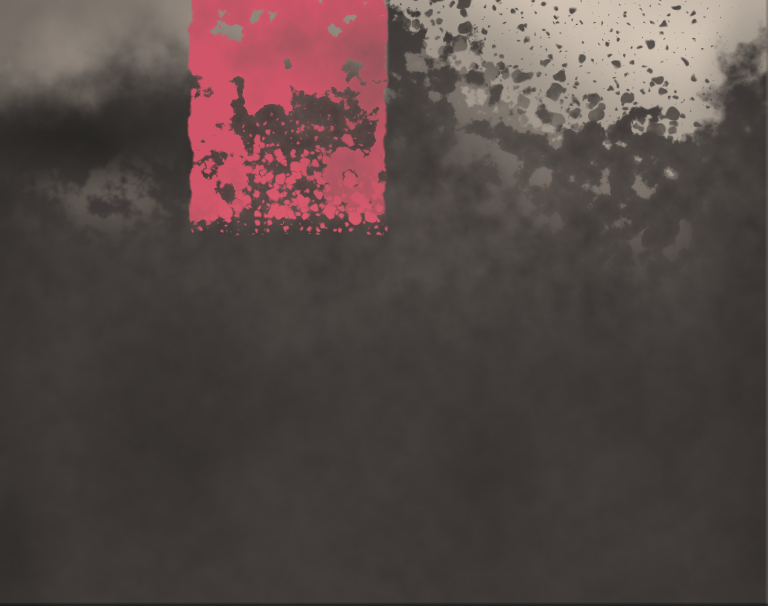
Give the GLSL for this background, as a WebGL 1 fragment shader.

```glsl
precision highp float;
// A weathered charcoal wall: pale plaster shows through along the top, and a
// flaking rose panel hangs from the upper edge. Layered value noise makes the
// stains and torn edges; jittered cells of round drops make the splatter.

uniform vec2 u_resolution;

#define CHARCOAL vec3(0.240, 0.222, 0.213)
#define SOOT vec3(0.150, 0.142, 0.133)
#define STONE vec3(0.42, 0.388, 0.362)
#define PLASTER vec3(0.78, 0.73, 0.675)
#define ROSE vec3(0.82, 0.335, 0.41)
#define WINE vec3(0.57, 0.33, 0.355)
#define BARE vec3(0.40, 0.31, 0.30)
#define PANEL_MIN vec2(0.248, 0.612)
#define PANEL_MAX vec2(0.502, 1.02)
#define DROP_SCALE 36.0

float hash(vec2 p) {
  vec3 q = fract(vec3(p.xyx) * 0.1031);
  q += dot(q, q.yzx + 33.33);
  return fract((q.x + q.y) * q.z);
}

float noise(vec2 p) {
  vec2 i = floor(p), f = fract(p);
  f = f * f * (3.0 - 2.0 * f);
  return mix(mix(hash(i), hash(i + vec2(1.0, 0.0)), f.x),
             mix(hash(i + vec2(0.0, 1.0)), hash(i + 1.0), f.x), f.y);
}

// Layered noise, centred on zero
float fbm(vec2 p) {
  float sum = 0.0, amp = 0.5;
  for (int i = 0; i < 5; i++) {
    sum += amp * (noise(p) - 0.5);
    p = mat2(1.6, 1.2, -1.2, 1.6) * p + 7.3;
    amp *= 0.5;
  }
  return sum;
}

// Soft oval bump of the given centre and radii
float blob(vec2 p, vec2 centre, vec2 radii) {
  vec2 d = (p - centre) / radii;
  return exp(-dot(d, d));
}

// Coverage of scattered round drops; small sizes leave only the largest drops
float drops(vec2 p, float scale, float size) {
  vec2 q = p * scale;
  q += 0.35 * vec2(noise(q * 2.3), noise(q * 2.3 + 19.0));
  vec2 cell = floor(q);
  float inside = -1.0;
  for (int y = -1; y <= 1; y++) {
    for (int x = -1; x <= 1; x++) {
      vec2 c = cell + vec2(float(x), float(y));
      vec2 centre = c + 0.1 + 0.8 * vec2(hash(c + 3.1), hash(c + 51.7));
      float h = hash(c + 91.3);
      float radius = size * 0.55 * h * h - 0.07;
      inside = max(inside, radius - length(q - centre));
    }
  }
  float blur = 1.2 * scale / u_resolution.y;
  return smoothstep(-blur, blur, inside);
}

// Height of the torn lower edge of the pale plaster
float plasterEdge(float x) {
  return 0.975 - 0.21 * smoothstep(0.5, 0.84, x) + 0.11 * smoothstep(0.88, 0.97, x);
}

void main() {
  vec2 uv = gl_FragCoord.xy / u_resolution;
  vec2 p = gl_FragCoord.xy / u_resolution.y;
  float cloud = fbm(p * 3.5);
  float stain = fbm(p * 9.0 + 4.0);
  float grit = fbm(p * 38.0 + 11.0);
  float rightSide = smoothstep(0.498, 0.508, uv.x);

  // Charcoal ground with worn areas and faint dark stains
  vec3 color = CHARCOAL * (1.0 + 0.20 * cloud + 0.16 * stain + 0.12 * grit);
  float worn = blob(uv, vec2(0.72, 0.75), vec2(0.30, 0.17)) + 0.3 * blob(uv, vec2(0.55, 0.55), vec2(0.4, 0.12));
  color = mix(color, STONE, clamp(worn * (0.52 + 0.7 * stain + 0.7 * grit), 0.0, 1.0));
  float shade = blob(uv, vec2(0.63, 0.22), vec2(0.06, 0.13)) + 0.6 * blob(uv, vec2(0.18, 0.26), vec2(0.1, 0.16));
  color *= 1.0 - 0.10 * shade * (1.0 + 3.0 * stain);

  // Smoky grey wash at upper left, above a sooty bank and a worn patch
  float soot = blob(uv, vec2(0.13, 0.775), vec2(0.15, 0.06)) * (1.0 + 1.5 * cloud + stain);
  color = mix(color, SOOT, clamp(0.8 * soot, 0.0, 1.0));
  float washHeight = uv.y + 0.12 * uv.x + 0.13 * cloud + 0.10 * stain + 0.05 * grit;
  float wash = smoothstep(0.81, 0.96, washHeight) * (1.0 - rightSide);
  vec3 washColor = mix(STONE * 1.12, PLASTER * 0.78, clamp(0.1 + 2.0 * uv.x + 0.6 * cloud, 0.0, 1.0));
  color = mix(color, washColor * (1.0 + 0.3 * stain), wash);
  float patchy = blob(uv, vec2(0.15, 0.675), vec2(0.1, 0.05));
  color = mix(color, STONE, 0.75 * patchy * smoothstep(-0.12, 0.16, grit + 0.4 * stain));

  // Fine flakes below the torn edge, then the pale plaster itself
  float height = uv.y - plasterEdge(uv.x);
  float flakeBand = rightSide * exp(-pow((height + 0.07) / 0.09, 2.0)) * (1.0 - smoothstep(0.83, 0.95, uv.x));
  float flakes = smoothstep(0.02, 0.14, grit + 0.45 * stain);
  color = mix(color, PLASTER * 0.72, 0.65 * flakes * flakeBand);
  float torn = height + 0.15 * stain + 0.24 * grit;
  float softness = mix(0.016, 0.08, smoothstep(0.86, 0.96, uv.x));
  float plaster = rightSide * smoothstep(-softness, softness, torn);
  vec3 plasterColor = PLASTER * (0.82 + 0.18 * smoothstep(0.0, 0.16, height) + 0.2 * cloud);

  // Dark splatter, thinning away from the torn edge
  float thinning = exp(-4.0 * max(height, 0.0)) * (1.0 - 0.9 * smoothstep(0.86, 0.97, uv.x));
  float splatter = max(drops(p, DROP_SCALE, 1.15 * thinning), drops(p + 5.0, DROP_SCALE * 2.0, 1.1 * thinning));
  color = mix(color, plasterColor, plaster * (1.0 - 0.88 * splatter));

  // Rose panel: solid film above, eaten through the middle, drops at the foot
  vec2 ragged = uv + 0.014 * vec2(grit, stain);
  vec2 inset = min(ragged - PANEL_MIN, PANEL_MAX - ragged);
  float panel = smoothstep(-0.002, 0.002, min(inset.x, inset.y));
  float foot = smoothstep(0.612, 0.65, uv.y);
  float eaten = blob(uv, vec2(0.385, 0.79), vec2(0.085, 0.08)) + 0.65 * blob(uv, vec2(0.305, 0.965), vec2(0.04, 0.05));
  float leftStrip = (1.0 - smoothstep(0.27, 0.32, uv.x)) * step(0.5, uv.y);
  float lower = 1.0 - smoothstep(0.64, 0.76, uv.y + 0.06 * leftStrip);
  float paint = 0.24 - 0.36 * eaten - 0.34 * lower - 0.25 * (1.0 - foot) + 0.5 * stain + 0.95 * grit;
  float film = smoothstep(-0.035, 0.035, paint);
  float dropSize = 1.3 * (1.0 - smoothstep(0.72, 0.86, uv.y)) * (0.45 + 0.55 * foot);
  float pinkDrops = max(drops(p + 2.0, DROP_SCALE * 1.4, dropSize), drops(p + 9.0, DROP_SCALE * 2.4, dropSize));
  float dull = blob(uv, vec2(0.47, 0.81), vec2(0.055, 0.12)) + 0.6 * blob(uv, vec2(0.43, 0.93), vec2(0.09, 0.05));
  vec3 rose = mix(ROSE, WINE, clamp(0.12 + 0.75 * dull + 0.8 * cloud + 1.3 * stain + 0.5 * grit, 0.0, 1.0));
  rose = mix(rose, ROSE * 1.05, 0.8 * pinkDrops * lower);
  float stained = 0.65 * foot * (1.0 - smoothstep(0.86, 0.95, uv.y));
  vec3 under = mix(color, BARE * (1.0 + 0.5 * grit), stained);
  color = mix(color, mix(under, rose, max(film, pinkDrops)), panel);

  // Darkened margins and thin edge strips
  float margin = min(uv.x, 1.0 - uv.x);
  color *= 0.9 + 0.1 * smoothstep(0.0, 0.10, margin);
  color = mix(color, STONE, 0.5 * smoothstep(0.996, 0.999, uv.x));
  color *= 0.6 + 0.4 * smoothstep(0.002, 0.007, uv.y);
  gl_FragColor = vec4(color, 1.0);
}
```
